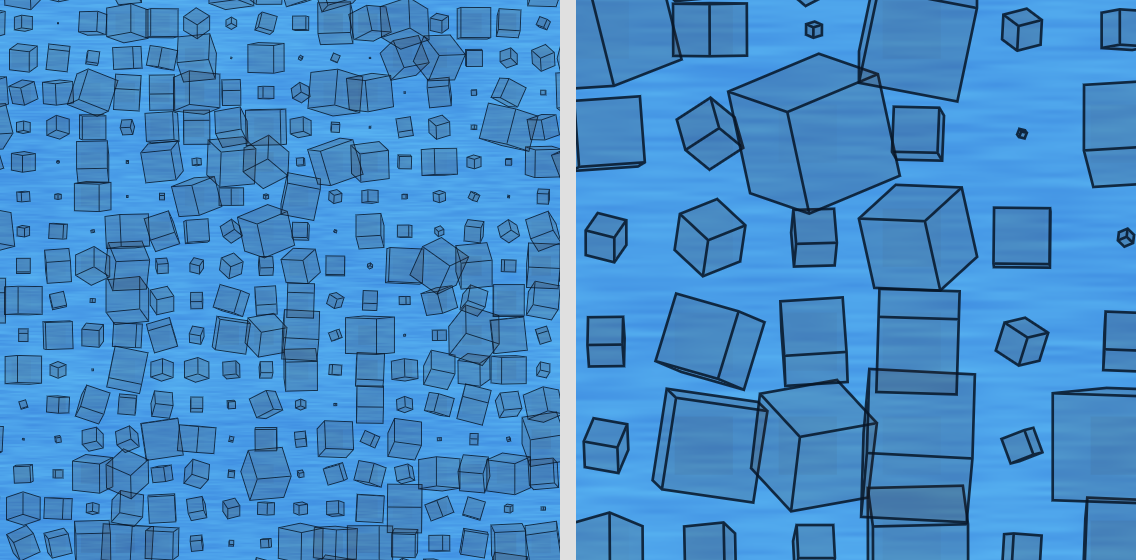
Left, the full canvas; right, a detail of the centre.
A WebGL 1 fragment shader for this pattern:

```glsl
precision highp float;
// Grid of randomly sized, tilted glass cubes with ink edges on a streaked blue ground.

uniform vec2 u_resolution;

#define CELL 0.0619                  // grid spacing
#define ORIGIN vec2(0.0417, 0.0300)  // centre of the first cube
#define HALF_RANGE vec2(0.015, 0.54) // half side, in cells
#define TILT vec2(0.85, 0.75)        // largest yaw and pitch
#define ROLL 0.42                    // largest turn in the plane
#define LINE_WIDTH 0.0016
#define GLASS_ALPHA 0.165
#define LIGHT_BLUE vec3(0.325, 0.675, 0.935)
#define DEEP_BLUE vec3(0.20, 0.48, 0.85)
#define GLASS vec3(0.23, 0.14, 0.10)
#define INK vec3(0.02, 0.08, 0.15)

float hash(vec2 p) {
  return fract(sin(dot(p, vec2(127.1, 311.7))) * 43758.5453);
}

float noise(vec2 p) {
  vec2 i = floor(p), f = fract(p);
  f = f * f * (3.0 - 2.0 * f);
  return mix(mix(hash(i), hash(i + vec2(1.0, 0.0)), f.x),
             mix(hash(i + vec2(0.0, 1.0)), hash(i + vec2(1.0, 1.0)), f.x), f.y);
}

// Random value in -1..1, denser around zero
float centred(vec2 p) {
  float h = hash(p) * 2.0 - 1.0;
  return h * sqrt(abs(h));
}

float cross2(vec2 a, vec2 b) {
  return a.x * b.y - a.y * b.x;
}

float segment(vec2 p, vec2 a, vec2 b) {
  vec2 ab = b - a;
  return length(p - a - ab * clamp(dot(p - a, ab) / max(dot(ab, ab), 1e-9), 0.0, 1.0));
}

// Signed distance to the hull side pair parallel to u
float hullSide(vec2 p, vec2 u, vec2 v, vec2 w) {
  return (abs(cross2(p, u)) - abs(cross2(v, u)) - abs(cross2(w, u))) / max(length(u), 1e-6);
}

// Flat projection of a cube axis, flipped to face the viewer
vec2 project(vec3 axis) {
  return axis.z < 0.0 ? -axis.xy : axis.xy;
}

// x: signed distance to the outline, y: distance to the nearest visible edge
vec2 cube(vec2 p, float halfSide, vec2 tilt) {
  vec2 c = cos(tilt), s = sin(tilt);
  vec2 a = halfSide * project(vec3(c.x, s.x * s.y, -s.x * c.y));
  vec2 b = halfSide * project(vec3(0.0, c.y, s.y));
  vec2 d = halfSide * project(vec3(s.x, -c.x * s.y, c.x * c.y));
  float hull = max(hullSide(p, a, b, d), max(hullSide(p, b, d, a), hullSide(p, d, a, b)));
  vec2 nearCorner = a + b + d;
  float spokes = min(segment(p, nearCorner, nearCorner - 2.0 * a),
                 min(segment(p, nearCorner, nearCorner - 2.0 * b),
                     segment(p, nearCorner, nearCorner - 2.0 * d)));
  return vec2(hull, min(abs(hull), spokes));
}

// Fine horizontal streaks over broad soft patches
vec3 ground(vec2 uv) {
  float tone = 0.79;
  tone += 0.34 * (noise(uv * vec2(16.0, 190.0)) - 0.5);
  tone += 0.34 * (noise(uv * vec2(34.0, 370.0) + 37.0) - 0.5);
  tone += 0.24 * (noise(uv * vec2(4.0, 12.0) + 11.0) - 0.5);
  tone -= 0.12 * smoothstep(0.30, 0.05, uv.y);
  return mix(DEEP_BLUE, LIGHT_BLUE, clamp(tone, 0.0, 1.1));
}

void main() {
  vec2 uv = gl_FragCoord.xy / u_resolution.y;
  float pixel = 1.0 / u_resolution.y;
  vec3 color = ground(uv);
  vec2 home = floor((uv - ORIGIN) / CELL + 0.5);

  // Layer the cubes of the surrounding cells in a fixed order
  for (int j = -1; j <= 1; j++) {
    for (int i = -1; i <= 1; i++) {
      vec2 cell = home + vec2(float(i), float(j));
      vec2 p = uv - ORIGIN - cell * CELL;
      float halfSide = CELL * mix(HALF_RANGE.x, HALF_RANGE.y, hash(cell + 3.7));
      // The small offset keeps every projected axis longer than zero
      vec2 tilt = TILT * vec2(centred(cell + 17.3), centred(cell + 41.9)) + 0.013;
      float roll = centred(cell + 73.1);
      roll *= ROLL * abs(roll);
      float cr = cos(roll), sr = sin(roll);
      vec2 shape = cube(mat2(cr, -sr, sr, cr) * p, halfSide, tilt);

      // Glass body with a faint square shade inside
      float body = clamp(0.5 - shape.x / pixel, 0.0, 1.0);
      vec2 q = abs(p + vec2(0.06, 0.0) * CELL) - 0.28 * CELL;
      float shade = clamp(0.5 - max(q.x, q.y) / pixel, 0.0, 1.0) * hash(cell + 91.7);
      color = mix(color, GLASS, body * (GLASS_ALPHA + 0.06 * shade));

      // Ink edges
      float ink = clamp((0.5 * LINE_WIDTH - shape.y) / pixel + 0.5, 0.0, 1.0);
      color = mix(color, INK, 0.85 * ink);
    }
  }
  gl_FragColor = vec4(color, 1.0);
}
```
